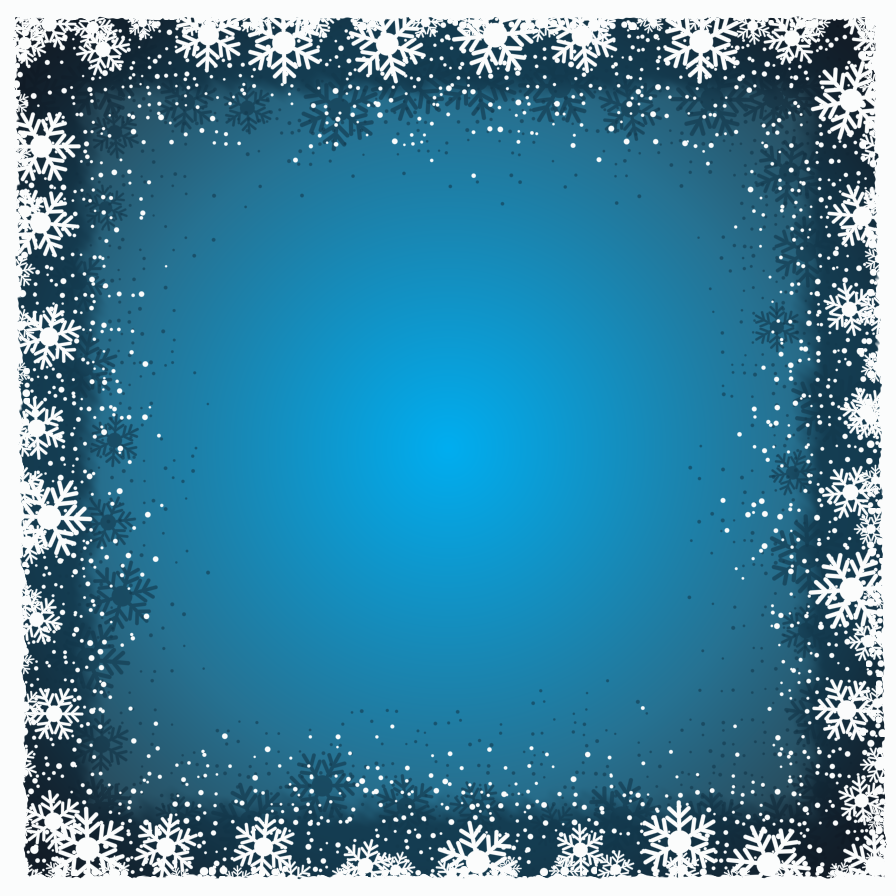
This background is drawn by a WebGL 1 fragment shader. Its source:

```glsl
precision highp float;
uniform vec2 u_resolution;

const float SECTOR = 1.0471976;

float hash(vec2 p) {
  return fract(sin(dot(p, vec2(12.71, 31.17))) * 4375.85);
}

vec2 hash2(vec2 p) {
  return vec2(hash(p), hash(p + 47.3));
}

float edgeDepth(vec2 p) {
  vec2 inset = min(p, 1.0 - p);
  return min(inset.x, inset.y);
}

float cover(float dist, float px) {
  return 1.0 - smoothstep(-px, px, dist);
}

float segment(vec2 p, vec2 a, vec2 b) {
  vec2 ab = b - a;
  return length(p - a - ab * clamp(dot(p - a, ab) / dot(ab, ab), 0.0, 1.0));
}

// Signed distance to a six-armed snowflake of unit radius
float snowflake(vec2 p, float turn) {
  float angle = mod(atan(p.y, p.x) + turn, SECTOR) - 0.5 * SECTOR;
  vec2 q = length(p) * vec2(cos(angle), abs(sin(angle)));
  float arm = segment(q, vec2(0.0), vec2(0.94, 0.0));
  arm = min(arm, segment(q, vec2(0.36, 0.0), vec2(0.58, 0.28)));
  arm = min(arm, segment(q, vec2(0.58, 0.0), vec2(0.80, 0.23)));
  return min(arm - 0.05, length(q) - 0.28);
}

// Row of flakes: side.x runs along the edge, side.y is the depth from it
float flakeRow(vec2 side, float spacing, float phase, float depth,
               float radius, float seed, float px) {
  float cell = floor((side.x - phase) / spacing + 0.5);
  float row = 0.0;
  for (int i = -1; i <= 1; i++) {
    vec2 id = vec2(cell + float(i), seed);
    vec2 rnd = hash2(id);
    float size = radius * mix(0.65, 1.2, hash(id + 9.1));
    vec2 center = vec2(id.x * spacing + phase + (rnd.x - 0.5) * spacing * 0.25,
                       depth * mix(0.65, 1.25, rnd.y));
    float dist = snowflake((side - center) / size, rnd.x * SECTOR) * size;
    row = max(row, cover(dist, px));
  }
  return row;
}

// The same row on all four edges; phases are left, right, bottom, top
float flakeFrame(vec2 p, float spacing, vec4 phases, float depth,
                 float radius, float seed, float px) {
  float left = flakeRow(p.yx, spacing, phases.x, depth, radius, seed, px);
  float right = flakeRow(vec2(p.y, 1.0 - p.x), spacing, phases.y, depth, radius, seed + 1.0, px);
  float bottom = flakeRow(p, spacing, phases.z, depth, radius, seed + 2.0, px);
  float top = flakeRow(vec2(p.x, 1.0 - p.y), spacing, phases.w, depth, radius, seed + 3.0, px);
  return max(max(left, right), max(bottom, top));
}

// Jittered dots, one per cell, thinning out from depth near to depth far
float dots(vec2 p, float count, float chance, float near, float far,
           float radius, float seed, float px) {
  vec2 cell = floor(p * count);
  vec2 id = cell + seed;
  vec2 center = (cell + mix(vec2(0.25), vec2(0.75), hash2(id + 2.3))) / count;
  float size = radius * mix(0.55, 1.0, hash(id + 5.7));
  float odds = chance * (1.0 - smoothstep(near, far, edgeDepth(center)));
  return cover(length(p - center) - size, px) * step(hash(id) + 0.001, odds);
}

float waves(vec2 p, float frequency) {
  vec2 q = p * frequency;
  return (sin(q.x + 1.7 * sin(q.y)) + sin(q.y * 1.3 + 2.0)
        + 0.6 * sin(q.x * 2.7 + q.y * 2.1)) / 2.6;
}

vec3 glow(float r) {
  vec3 bright = vec3(0.0, 0.68, 0.94);
  vec3 teal = vec3(0.15, 0.445, 0.57);
  vec3 slate = vec3(0.16, 0.28, 0.34);
  vec3 inner = mix(bright, teal, clamp(r / 0.375, 0.0, 1.0));
  return mix(inner, slate, clamp((r - 0.375) / 0.19, 0.0, 1.0));
}

void main() {
  vec2 p = gl_FragCoord.xy / u_resolution;
  float px = 0.8 / min(u_resolution.x, u_resolution.y);
  float depth = edgeDepth(p);
  float r = length(p - 0.5);
  vec3 snow = vec3(0.985, 0.99, 0.99);
  vec3 navy = mix(vec3(0.07, 0.22, 0.30), vec3(0.06, 0.09, 0.13), smoothstep(0.44, 0.66, r));

  // Radial glow with a dark uneven rim
  float rimDepth = depth + 0.008 * waves(p, 55.0) + 0.004 * waves(p.yx, 160.0);
  vec3 color = mix(glow(r), navy, 0.9 * (1.0 - smoothstep(0.080, 0.116, rimDepth)));

  // Shadow flakes and specks
  float shade = flakeFrame(p, 0.085, vec4(0.0, 0.04, 0.02, 0.03), 0.112, 0.040, 11.0, px);
  color = mix(color, navy, 0.65 * shade);
  color = mix(color, navy, 0.6 * dots(p, 85.0, 0.45, 0.12, 0.26, 0.0022, 31.0, px));

  // Drifting snow, thicker toward the edges
  float drift = dots(p, 65.0, 0.5, 0.06, 0.22, 0.0033, 3.0, px);
  drift = max(drift, dots(p + 0.007, 95.0, 0.4, 0.05, 0.20, 0.0023, 71.0, px));

  // White flakes and the ragged, slightly tilted snow bank
  float flakes = flakeFrame(p, 0.11, vec4(0.08, 0.0, 0.085, 0.0), 0.050, 0.041, 53.0, px);
  flakes = max(flakes, flakeFrame(p, 0.062, vec4(0.02, 0.03, 0.01, 0.04), 0.025, 0.022, 83.0, px));
  vec2 tilted = vec2(p.x - 0.003 - 0.012 * (0.5 - p.y), p.y);
  float bankDepth = edgeDepth(tilted) + 0.003 * waves(p, 75.0) + 0.002 * waves(p.yx, 260.0);
  float bank = cover(bankDepth - 0.021, px);
  bank = max(bank, dots(p, 90.0, 0.8, 0.018, 0.042, 0.005, 19.0, px));

  gl_FragColor = vec4(mix(color, snow, max(max(drift, flakes), bank)), 1.0);
}
```
